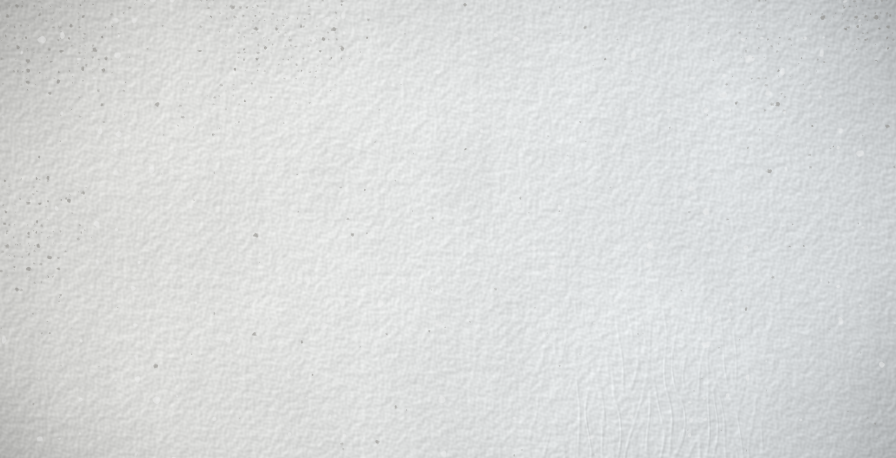
Write a Shadertoy shader that draws this texture.

```glsl
// Pale plaster wall: a vignetted grey base, warm on the left and cool on the right,
// with stains from gradient noise, a fine relief lit from the upper left,
// and small dark pits and light chips scattered by hashed grid cells.

const vec3  WARM_TINT = vec3(1.000, 1.000, 0.988);
const vec3  COOL_TINT = vec3(0.982, 1.000, 1.010);
const vec3  PIT_COLOR = vec3(0.50, 0.49, 0.47);
const vec3  CHIP_COLOR = vec3(0.95, 0.95, 0.95);
const float BASE_LIGHT = 0.892;
const float SIDE_SHADE = 0.085;
const float TOP_SHADE = 0.035;
const float CORNER_SHADE = 0.075;
const float STAIN_STRENGTH = 0.022;
const float RELIEF_STRENGTH = 0.075;
const float GRAIN_SCALE = 72.0;
const vec2  LIGHT_STEP = vec2(-0.0020, 0.0026);
const float PIT_CELLS = 42.0;
const float CHIP_CELLS = 24.0;

vec2 hash2(vec2 p) {
    vec3 q = fract(vec3(p.xyx) * vec3(0.1031, 0.1030, 0.0973));
    q += dot(q, q.yzx + 33.33);
    return fract((q.xx + q.yz) * q.zy);
}

vec2 gradientAt(vec2 cell) {
    float angle = 6.2832 * hash2(cell + 57.0).x;
    return vec2(cos(angle), sin(angle));
}

float gradientNoise(vec2 p) {
    vec2 i = floor(p), f = fract(p);
    vec2 u = f * f * f * (f * (f * 6.0 - 15.0) + 10.0);
    vec2 e = vec2(1.0, 0.0);
    float low = mix(dot(gradientAt(i), f), dot(gradientAt(i + e), f - e), u.x);
    float high = mix(dot(gradientAt(i + e.yx), f - e.yx),
                     dot(gradientAt(i + e.xx), f - e.xx), u.x);
    return mix(low, high, u.y);
}

float fbm(vec2 p) {
    float sum = 0.0, amplitude = 1.0;
    for (int i = 0; i < 4; i++) {
        sum += amplitude * gradientNoise(p);
        p = p * 2.03 + 17.3;
        amplitude *= 0.55;
    }
    return sum;
}

// Height of the plaster skin, with vertical trowel ridges at lower right
float height(vec2 p, float ridgeMask) {
    float grain = 0.65 * gradientNoise(p * GRAIN_SCALE)
                + 0.45 * gradientNoise(p * GRAIN_SCALE * 1.93 + 31.0)
                + 0.60 * gradientNoise(p * GRAIN_SCALE * 0.42 + 11.0);
    float bend = 0.03 * gradientNoise(p * 6.0);
    float ridge = gradientNoise(vec2((p.x + bend) * 38.0, p.y * 7.0));
    return grain + ridgeMask * smoothstep(0.15, 0.0, abs(ridge));
}

// Coverage of irregular spots; density is the share of cells that hold one
float spots(vec2 p, float cells, float density, float pixel) {
    vec2 g = p * cells;
    vec2 cell = floor(g);
    vec2 seed = hash2(cell + cells);
    vec2 shape = hash2(cell + cells + 91.0);
    vec2 d = fract(g) - mix(vec2(0.3), vec2(0.7), shape);
    d.x *= mix(0.7, 1.4, shape.y);
    float radius = mix(0.04, 0.19, seed.y * seed.y);
    float dist = length(d) + 0.12 * gradientNoise(g * 4.0) - radius;
    float blur = pixel * cells;
    return step(seed.x, density) * smoothstep(blur, -blur, dist);
}

void mainImage(out vec4 fragColor, in vec2 fragCoord) {
    vec2 uv = fragCoord / iResolution.xy;
    vec2 p = fragCoord / iResolution.y;
    float pixel = 1.0 / iResolution.y;

    // Broad shading
    vec2 edge = abs(uv * 2.0 - 1.0);
    float side = pow(edge.x, 3.5);
    float light = BASE_LIGHT - SIDE_SHADE * side - TOP_SHADE * pow(edge.y, 3.0)
                - CORNER_SHADE * side * edge.y * edge.y;

    // Clouds and faint vertical run marks
    float stain = fbm(p * 3.2 + 4.0);
    float runs = gradientNoise(p * vec2(17.0, 2.2) + 8.0);
    light += STAIN_STRENGTH * (stain + 0.35 * runs);

    // Lit relief
    float ridgeMask = 0.45 * smoothstep(0.45, 0.1, uv.y)
                    * smoothstep(0.52, 0.66, uv.x) * smoothstep(0.92, 0.76, uv.x);
    float slope = height(p - LIGHT_STEP, ridgeMask) - height(p + LIGHT_STEP, ridgeMask);
    light += RELIEF_STRENGTH * slope;

    vec3 color = light * mix(WARM_TINT, COOL_TINT, smoothstep(0.0, 1.0, uv.x));

    // Pits gather along the top and the left edge
    float top = smoothstep(0.58, 1.0, uv.y) * smoothstep(0.1, 0.35, abs(uv.x - 0.58));
    float left = smoothstep(0.14, 0.0, uv.x) * smoothstep(0.2, 0.6, uv.y);
    float worn = max(top, left) * smoothstep(-0.25, 0.5, fbm(p * 5.0 + 20.0));
    float pits = spots(p, PIT_CELLS, 0.012 + 0.65 * worn, pixel);
    pits = max(pits, 0.7 * spots(p + 3.7, PIT_CELLS * 1.7, 0.01 + 0.5 * worn, pixel));
    color = mix(color, PIT_COLOR, 0.5 * pits);

    // Light chips
    float chips = spots(p + 9.1, CHIP_CELLS, 0.16, pixel);
    color = mix(color, CHIP_COLOR, 0.45 * chips);

    fragColor = vec4(clamp(color, 0.0, 1.0), 1.0);
}
```
